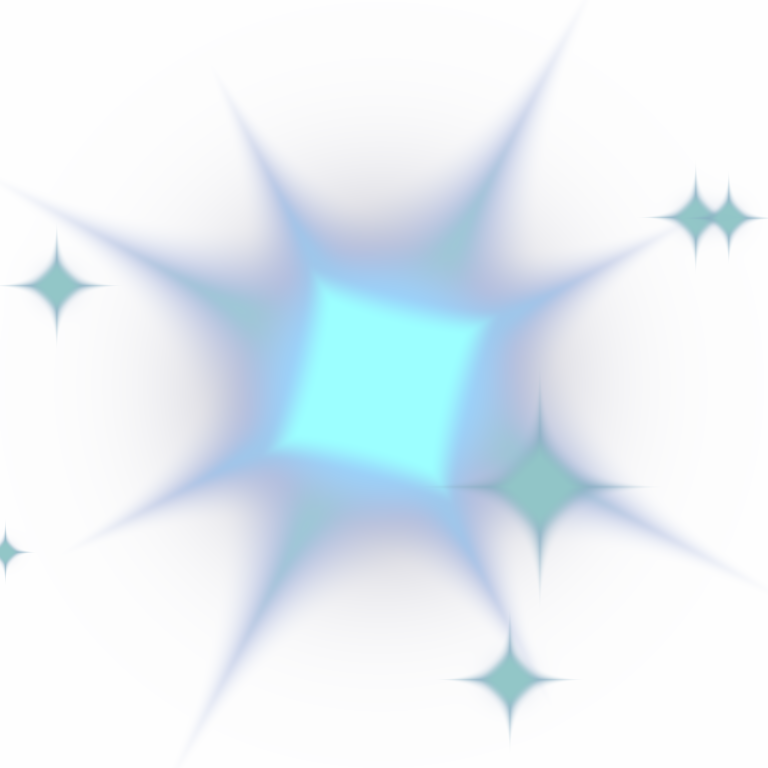
Give the GLSL for this background, as a Shadertoy shader.

```glsl
// A glowing eight-pointed burst on white, with small four-pointed sparkles.
// Two rotated concave stars form the rays, over a soft grey halo and under a
// cyan core; every sparkle is a diamond body with thin spikes.

vec2 rotate(vec2 p, float degrees) {
    float a = radians(degrees);
    return vec2(cos(a) * p.x + sin(a) * p.y, cos(a) * p.y - sin(a) * p.x);
}

// Four-pointed superellipse: 1 on the outline, smaller inside.
// The rounding keeps the middle of each ray free of creases.
float starField(vec2 p, float reach, float power, float rounding) {
    vec2 q = sqrt(p * p / (reach * reach) + rounding * rounding);
    return pow(q.x, power) + pow(q.y, power);
}

// Lays one set of four rays over the colour, with a lavender rim.
vec3 addRays(vec3 base, float field, vec3 tint) {
    vec3 rayColor = mix(tint, vec3(0.69, 0.74, 0.88), smoothstep(0.72, 1.0, field));
    return mix(base, rayColor, 1.0 - smoothstep(0.8, 1.15, field));
}

vec3 addSparkle(vec3 base, vec2 p, float reach) {
    float spikes = 1.0 - smoothstep(0.72, 1.12, starField(p, reach, 0.45, 0.004));
    float body = 1.0 - smoothstep(0.22, 0.46, (abs(p.x) + abs(p.y)) / reach);
    float shade = exp(-dot(p, p) / (0.1 * reach * reach));
    base = mix(base, vec3(0.60, 0.67, 0.80), 0.3 * shade);
    base = mix(base, vec3(0.53, 0.68, 0.76), 0.85 * spikes);
    return mix(base, vec3(0.57, 0.78, 0.78), 0.92 * body);
}

void mainImage(out vec4 fragColor, in vec2 fragCoord) {
    vec2 uv = (fragCoord - 0.5 * iResolution.xy) / min(iResolution.x, iResolution.y) + 0.5;
    vec2 p = uv - vec2(0.496, 0.499);
    float radius = length(p);

    // Halo
    vec3 color = mix(vec3(0.995), vec3(0.55, 0.55, 0.64), exp(-radius * radius / 0.04));

    // Long and short rays
    color = addRays(color, starField(rotate(p, 62.0), 0.565, 0.46, 0.008), vec3(0.62, 0.78, 0.84));
    color = addRays(color, starField(rotate(p, 28.0), 0.445, 0.5, 0.01), vec3(0.62, 0.78, 0.92));

    // Blue body and cyan core
    color = mix(color, vec3(0.60, 0.83, 0.99), 1.0 - smoothstep(0.09, 0.19, radius));
    float core = starField(rotate(p, 31.0), 0.155, 0.88, 0.02);
    color = mix(color, vec3(0.61, 1.0, 1.0), 1.0 - smoothstep(0.83, 1.2, core));

    // Sparkles: centre and reach
    vec3 sparkles[6] = vec3[6](
        vec3(0.074, 0.628, 0.083), vec3(0.906, 0.717, 0.073),
        vec3(0.949, 0.716, 0.062), vec3(0.703, 0.366, 0.155),
        vec3(0.664, 0.115, 0.094), vec3(0.007, 0.281, 0.042));
    for (int i = 0; i < 6; i++) {
        color = addSparkle(color, uv - sparkles[i].xy, sparkles[i].z);
    }

    fragColor = vec4(color, 1.0);
}
```
